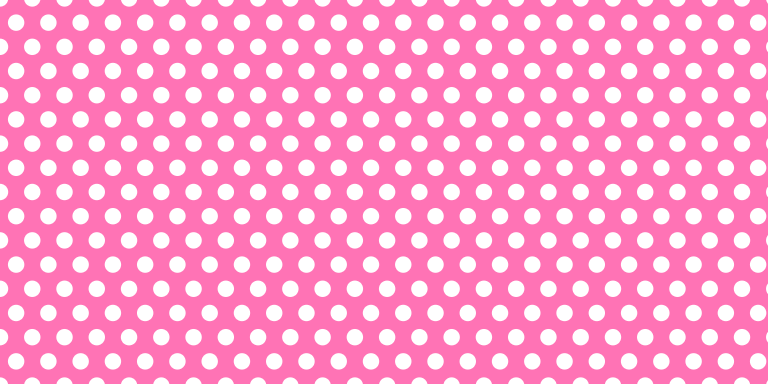
This pattern is drawn by a Shadertoy shader. Its source:

```glsl
// Polka dots: even white discs on flat pink, in staggered rows.
// Each pixel finds its row, shifts odd rows by half a pitch, and
// measures the distance to the nearest disc centre.

#define DOTS_PER_HEIGHT 11.903   // horizontal pitches in one canvas height
#define ROW_STEP        0.75     // row spacing, in pitches
#define DOT_RADIUS      0.254    // disc radius, in pitches
#define FIRST_DOT_X     0.0      // centre of the first dot in even rows, in pitches
#define PINK            vec3(1.0, 0.45, 0.71)
#define WHITE           vec3(1.0)

// Signed distance to the nearest disc of the staggered lattice.
float dotDistance(vec2 p) {
    float row = floor(p.y / ROW_STEP + 0.5);
    float stagger = 0.5 * mod(row, 2.0);
    float x = p.x - FIRST_DOT_X - stagger;
    vec2 offset = vec2(x - floor(x + 0.5), p.y - row * ROW_STEP);
    return length(offset) - DOT_RADIUS;
}

void mainImage(out vec4 fragColor, in vec2 fragCoord) {
    // Pitch units: left edge at x = 0, an even row across the middle.
    float unitsPerPixel = DOTS_PER_HEIGHT / iResolution.y;
    vec2 p = (fragCoord - vec2(0.0, 0.5 * iResolution.y)) * unitsPerPixel;

    // One pixel wide edge coverage.
    float coverage = clamp(0.5 - dotDistance(p) / unitsPerPixel, 0.0, 1.0);
    fragColor = vec4(mix(PINK, WHITE, coverage), 1.0);
}
```
